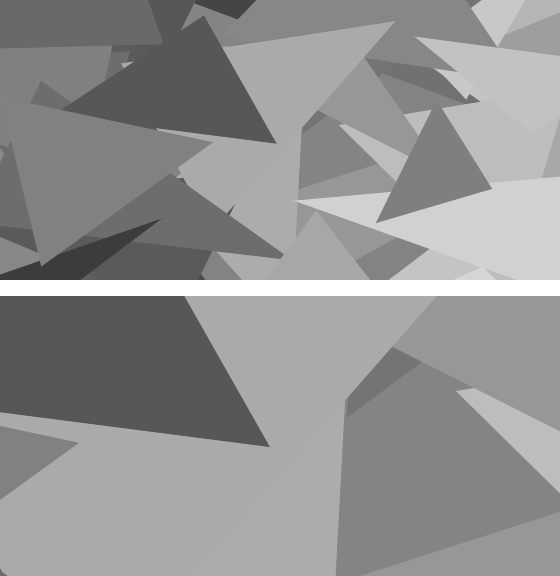
Top: the whole. Bottom: its middle third, enlarged.
Give the GLSL for this background, as a WebGL 1 fragment shader.

```glsl
precision highp float;

uniform vec2 u_resolution;

const int SHARD_COUNT = 48;
const float THIRD_TURN = 2.0943951;

vec3 hash3(float seed) {
    vec3 q = fract(vec3(seed) * vec3(0.1031, 0.1030, 0.0973));
    q += dot(q, q.yzx + 33.33);
    return fract((q.xxy + q.yzz) * q.zyx);
}

// Evenly spread sequence: xy is a place, z is a tone offset
vec3 spread3(float index) {
    return fract(0.5 + index * vec3(0.8192, 0.6710, 0.5497));
}

// Signed distance to the line a-b, negative on its left side
float edgeDistance(vec2 p, vec2 a, vec2 b) {
    vec2 along = normalize(b - a);
    return dot(p - a, vec2(along.y, -along.x));
}

// Counter-clockwise triangle with sharp corners
float triangleDistance(vec2 p, vec2 a, vec2 b, vec2 c) {
    return max(edgeDistance(p, a, b),
               max(edgeDistance(p, b, c), edgeDistance(p, c, a)));
}

// Corner offset in a slightly flattened frame
vec2 cornerOffset(float angle, float radius) {
    return radius * vec2(1.25, 0.85) * vec2(cos(angle), sin(angle));
}

float shardDistance(vec2 p, vec2 center, float size, float seed) {
    vec3 bend = hash3(seed) - 0.5;
    vec3 reach = size * mix(vec3(0.45), vec3(1.45), hash3(seed + 71.0));
    float turn = 3.0 * THIRD_TURN * hash3(seed + 137.0).x;
    vec2 a = center + cornerOffset(turn + bend.x, reach.x);
    vec2 b = center + cornerOffset(turn + THIRD_TURN + bend.y, reach.y);
    vec2 c = center + cornerOffset(turn - THIRD_TURN + bend.z, reach.z);
    return triangleDistance(p, a, b, c);
}

// Grey rises to the right and dips toward the upper left
float shardTone(vec2 place, float offset) {
    vec2 s = clamp(place, 0.0, 1.0);
    float base = mix(0.32, 0.74, s.x) - 0.12 * (s.y - 0.5) * (1.0 - s.x);
    return clamp(base + 0.4 * (offset - 0.5), 0.235, 0.93);
}

void main() {
    vec2 p = gl_FragCoord.xy / u_resolution.y;
    float aspect = u_resolution.x / u_resolution.y;
    float pixel = 1.0 / u_resolution.y;
    float grey = 0.51;

    // Opaque shards, from large at the back to small in front
    for (int i = 0; i < SHARD_COUNT; i++) {
        float index = float(i);
        vec3 spot = spread3(index);
        vec2 place = mix(vec2(-0.08), vec2(1.08), spot.xy);
        float size = mix(0.8, 0.36, index / float(SHARD_COUNT));
        float d = shardDistance(p, place * vec2(aspect, 1.0), size, index + 5.0);
        float cover = 1.0 - smoothstep(-0.6 * pixel, 0.6 * pixel, d);
        grey = mix(grey, shardTone(place, spot.z), cover);
    }

    gl_FragColor = vec4(vec3(grey), 1.0);
}
```
